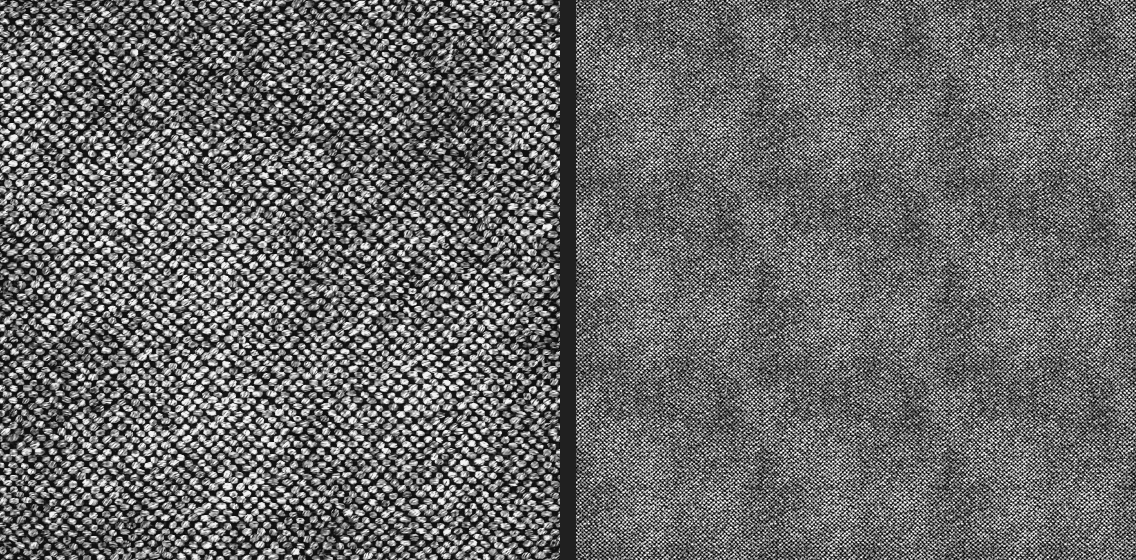
Left: one tile. Right: repeated 3 by 3.
Write a Shadertoy shader that draws this texture.

```glsl
// Seamless black and white basket-weave wool: staggered fuzzy knots over dark gaps.

#define COLS 42.0            // knots across
#define ROWS 90.0            // knot rows up, must be even
#define KNOT vec2(0.39, 0.29) // knot half size, in column pitches
#define JITTER 0.12          // irregular knot placement
#define FIBRE 0.75           // contrast of twisted strands
#define GRAIN 0.55           // contrast of fine fuzz
#define WEAR 0.42            // strength of cloudy patches
#define GAP_TONE 0.055       // darkness between knots
#define KNOT_TONE 0.66       // mean brightness of the wool

float hash(vec2 p) {
    return fract(sin(dot(p, vec2(127.1, 311.7))) * 43758.5453);
}

// Wraps lattice ids to whole numbers in [0, period)
vec2 wrapId(vec2 id, vec2 period) {
    return floor(mod(id + 0.5, period));
}

// Value noise that repeats after a whole number of cells
float noise(vec2 p, vec2 period) {
    vec2 i = floor(p), f = fract(p);
    f = f * f * (3.0 - 2.0 * f);
    float a = hash(wrapId(i, period));
    float b = hash(wrapId(i + vec2(1, 0), period));
    float c = hash(wrapId(i + vec2(0, 1), period));
    float d = hash(wrapId(i + vec2(1, 1), period));
    return mix(mix(a, b, f.x), mix(c, d, f.x), f.y);
}

// Noise over the unit canvas with the given number of cells
float canvasNoise(vec2 uv, vec2 cells) {
    return noise(uv * cells, cells);
}

// Finds the topmost knot: returns its height, local position and wrapped id
float findKnot(vec2 p, out vec2 local, out vec2 knotId) {
    float best = -9.0;
    local = vec2(0);
    knotId = vec2(0);
    for (int j = -1; j <= 1; j++) {
        float row = floor(p.y) + float(j);
        float stagger = 0.5 * mod(row, 2.0);
        for (int i = -1; i <= 1; i++) {
            float col = floor(p.x - stagger) + float(i);
            vec2 id = wrapId(vec2(col, row), vec2(COLS, ROWS));
            vec2 rnd = vec2(hash(id + 3.7), hash(id + 9.2)) - 0.5;
            vec2 center = vec2(col + 0.5 + stagger, row + 0.5);
            vec2 q = (p - center) * vec2(1.0, COLS / ROWS) - rnd * JITTER;
            vec2 size = KNOT * (1.0 + 0.25 * rnd.yx);
            q.y -= 0.25 * rnd.x * q.x;
            // Rounded-box profile, 1 at the middle and 0 at the rim
            vec2 e = pow(abs(q) / size, vec2(2.5));
            float height = 1.0 - pow(e.x + e.y, 0.4);
            if (height > best) {
                best = height;
                local = q;
                knotId = id;
            }
        }
    }
    return best;
}

// Slanted strands, turned a little differently on each knot
float strands(vec2 local, vec2 id) {
    float angle = 0.5 + 1.3 * (hash(id + 5.1) - 0.5);
    float c = cos(angle), s = sin(angle);
    vec2 q = mat2(c, -s, s, c) * local;
    q.y += 0.15 * q.x * q.x;
    vec2 seed = floor(100.0 * vec2(hash(id + 1.3), hash(id + 7.9)));
    return noise(q * vec2(4.0, 11.0) + seed, vec2(256));
}

void mainImage(out vec4 fragColor, in vec2 fragCoord) {
    vec2 uv = fragCoord / iResolution.xy;

    // Uneven thread tension bends the rows and columns
    vec2 bend = vec2(canvasNoise(uv, vec2(17, 23)), canvasNoise(uv + 0.37, vec2(19, 13))) - 0.5;
    vec2 p = uv * vec2(COLS, ROWS) + bend * vec2(0.35, 0.7);

    vec2 local, id;
    float height = findKnot(p, local, id);

    // Fine wool fuzz, also fraying the knot rims
    float grain = mix(canvasNoise(uv, vec2(310, 340)), canvasNoise(uv, vec2(190, 260)), 0.45) - 0.5;
    float cover = smoothstep(-0.04, 0.26, height + 0.3 * grain);

    // Cloudy wear and faint vertical streaks
    float wear = 0.5 * canvasNoise(uv, vec2(5, 6)) + 0.3 * canvasNoise(uv + 0.21, vec2(13, 15))
               + 0.2 * canvasNoise(uv, vec2(COLS, 4)) - 0.5;

    // Wool brightness: strands, fuzz, knot variation and domed shading
    float wool = KNOT_TONE + FIBRE * (strands(local, id) - 0.5) + GRAIN * grain
               + 0.2 * (hash(id + 2.6) - 0.5) + WEAR * wear;
    wool *= 0.68 + 0.42 * smoothstep(0.0, 0.6, height) + 0.25 * local.y;

    // Dim threads glimpsed in the gaps
    float gap = GAP_TONE + 0.3 * max(grain, 0.0) + 0.08 * max(wear, 0.0);

    float tone = clamp(mix(gap, wool, cover), 0.03, 0.95);
    fragColor = vec4(vec3(tone), 1.0);
}
```
